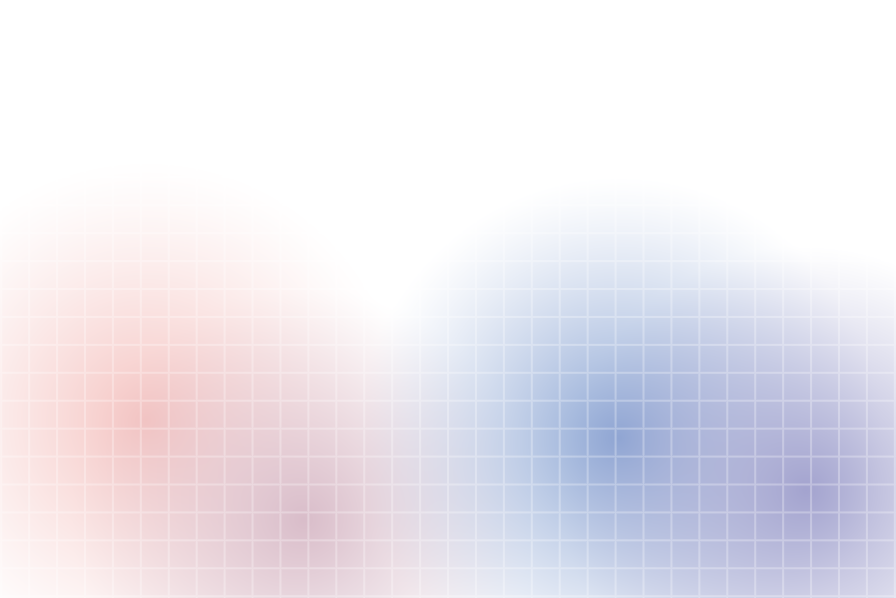
This background is drawn by a Shadertoy shader. Its source:

```glsl
// Soft pastel glows in rose, mauve, blue and violet on white, under a fine white grid.

const vec3 WHITE  = vec3(1.0);
const vec3 ROSE   = vec3(0.96, 0.77, 0.76);
const vec3 MAUVE  = vec3(0.85, 0.74, 0.79);
const vec3 BLUE   = vec3(0.55, 0.65, 0.83);
const vec3 VIOLET = vec3(0.64, 0.64, 0.81);

const float GRID_CELL = 0.0467;
const float GRID_HALF_WIDTH = 0.0017;
const float GRID_OPACITY = 0.28;
const vec2  GRID_OFFSET = vec2(0.002, 0.003);

// Glow strength: 1 at the centre, easing to 0 at the radius.
float glow(vec2 p, vec2 center, float radius, float falloff) {
    return pow(max(1.0 - length(p - center) / radius, 0.0), falloff);
}

// Antialiased coverage of square grid lines.
float gridLines(vec2 p, float cell, float halfWidth, float pixel) {
    vec2 toLine = abs(fract(p / cell + 0.5) - 0.5) * cell;
    vec2 cover = clamp((halfWidth - toLine) / pixel + 0.5, 0.0, 1.0);
    return max(cover.x, cover.y);
}

void mainImage(out vec4 fragColor, in vec2 fragCoord) {
    // Canvas height is one unit.
    float pixel = 1.0 / iResolution.y;
    vec2 p = fragCoord * pixel;

    // Overlapping glows, warm on the left and cool on the right.
    vec3 color = WHITE;
    color = mix(color, ROSE,   glow(p, vec2(0.244, 0.297), 0.44, 1.30));
    color = mix(color, MAUVE,  glow(p, vec2(0.508, 0.131), 0.39, 1.25));
    color = mix(color, BLUE,   glow(p, vec2(1.035, 0.267), 0.44, 1.25));
    color = mix(color, VIOLET, glow(p, vec2(1.348, 0.180), 0.41, 1.15));

    // Translucent grid on top.
    float grid = gridLines(p - GRID_OFFSET, GRID_CELL, GRID_HALF_WIDTH, pixel);
    color = mix(color, WHITE, GRID_OPACITY * grid);

    fragColor = vec4(color, 1.0);
}
```
